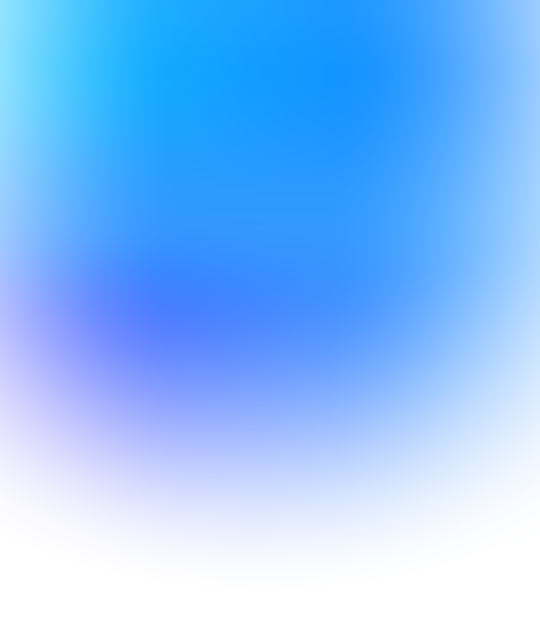
Write a Shadertoy shader that draws this background.

```glsl
// Fades from one at the start edge to zero at the end edge.
float fadeOut(float start, float end, float v) {
    return 1.0 - smoothstep(start, end, v);
}

// Pigment bands, each running from a left to a right hue.
vec3 pigment(float across, float depth) {
    vec3 sky    = mix(vec3(0.07, 0.76, 1.0), vec3(0.07, 0.53, 1.0), across);
    vec3 azure  = mix(vec3(0.20, 0.58, 1.0), vec3(0.20, 0.61, 1.0), across);
    vec3 indigo = mix(vec3(0.25, 0.30, 1.0), vec3(0.25, 0.61, 1.0), across);
    vec3 violet = mix(vec3(0.28, 0.24, 1.0), vec3(0.28, 0.60, 1.0), across);

    vec3 color = mix(sky, azure, smoothstep(0.10, 0.38, depth));
    color = mix(color, indigo, smoothstep(0.33, 0.54, depth));
    return mix(color, violet, smoothstep(0.50, 0.72, depth));
}

// Soft coverage: pale sides and a lower edge that bows downward.
float coverage(float x, float depth) {
    float sides = smoothstep(-0.32, 0.34, x) * fadeOut(0.60, 1.33, x);
    float bowed = depth + 0.33 * (x - 0.5) * (x - 0.5);
    float top = mix(0.96, 1.0, smoothstep(0.0, 0.12, depth));
    return sides * top * fadeOut(0.42, 0.94, bowed);
}

void mainImage(out vec4 fragColor, in vec2 fragCoord) {
    vec2 uv = fragCoord / iResolution.xy;
    float depth = 1.0 - uv.y;
    float across = 1.0 - pow(max(1.0 - uv.x, 0.0), 1.55);

    vec3 color = mix(vec3(1.0), pigment(across, depth), coverage(uv.x, depth));
    fragColor = vec4(color, 1.0);
}
```
